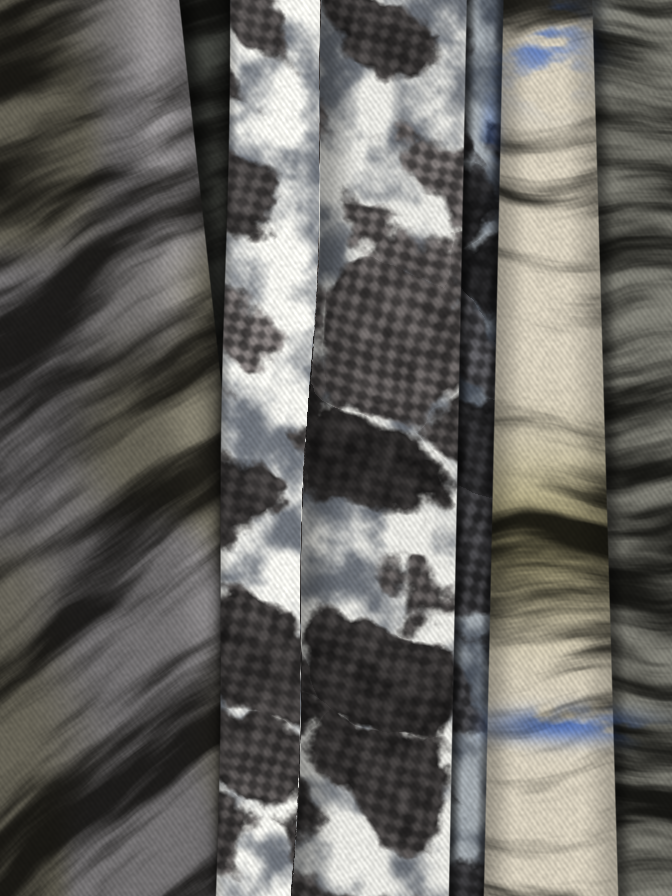
Give the GLSL for this texture, as a Shadertoy shader.

```glsl
// Draped printed cloth: brushed diagonal streaks, a snakeskin panel and striped folds.
// Streaks are stretched fbm, skin patches are warped Voronoi cells filled with small scales,
// and the panels are layered from left to right with shadows along their slanted seams.

float hash(vec2 p) {
    p = fract(p * vec2(123.34, 345.45));
    p += dot(p, p + 34.345);
    return fract(p.x * p.y);
}

float noise(vec2 p) {
    vec2 i = floor(p), f = fract(p);
    f = f * f * (3.0 - 2.0 * f);
    return mix(mix(hash(i), hash(i + vec2(1, 0)), f.x),
               mix(hash(i + vec2(0, 1)), hash(i + vec2(1, 1)), f.x), f.y);
}

float fbm(vec2 p) {
    float sum = 0.0, amp = 0.52;
    for (int i = 0; i < 4; i++) {
        sum += amp * noise(p);
        p = mat2(2.0, 0.1, -0.1, 2.0) * p + 17.3;
        amp *= 0.5;
    }
    return sum;
}

// x: distance to the cell border, y: random value of the cell
vec2 cells(vec2 p) {
    vec2 base = floor(p);
    float near = 9.0, second = 9.0, id = 0.0;
    for (int j = -1; j <= 1; j++)
    for (int i = -1; i <= 1; i++) {
        vec2 c = base + vec2(i, j);
        vec2 jitter = vec2(hash(c), hash(c + 41.7));
        float d = length(c + 0.15 + 0.7 * jitter - p);
        if (d < near) { second = near; near = d; id = hash(c + 9.1); }
        else second = min(second, d);
    }
    return vec2(second - near, id);
}

vec3 snakeskin(vec2 p) {
    vec2 warp = vec2(fbm(p * 9.0), fbm(p * 9.0 + 7.0)) - 0.5;
    vec2 q = p + 0.07 * warp;
    vec2 cell = cells(vec2(q.x, q.y + 0.4 * q.x) * vec2(6.2, 8.5));
    float ragged = fbm(p * 48.0) - 0.5;
    float gap = mix(-0.08, 0.42, smoothstep(0.25, 0.75, noise(p * 7.0 + 3.0)));
    float inside = smoothstep(gap - 0.08, gap + 0.09, cell.x + 0.4 * ragged);

    // staggered scales, fainter in the darkest patches
    vec2 s = mat2(0.97, 0.22, -0.22, 0.97) * (p + 0.02 * warp) * vec2(370.0, 410.0);
    float scale = smoothstep(-0.7, 0.9, 0.5 * (cos(s.x) - cos(s.y)) + 0.8 * ragged);
    float deep = exp(-pow((p.y - 0.25) / 0.16, 2.0));
    float pale = cell.y * (1.0 - 0.75 * deep);
    float tone = mix(0.13, 0.25, pale) + scale * mix(0.05, 0.23, pale) + 0.16 * ragged;
    vec3 hide = tone * vec3(1.04, 0.99, 0.98);

    float cloud = fbm(p * 22.0 + 5.0);
    vec3 ground = mix(vec3(0.40, 0.42, 0.45), vec3(0.90, 0.90, 0.88), smoothstep(0.25, 0.62, cloud));
    return mix(ground, hide, inside);
}

vec3 brushed(vec2 p) {
    float v = p.y - p.x * mix(0.95, 0.42, p.y) + 0.035 * fbm(p * 7.0);
    float broad = fbm(vec2(p.x * 5.0, v * 15.0));
    float fine = fbm(vec2(p.x * 10.0 + 4.0, v * 58.0));
    float t = smoothstep(0.33, 0.64, 0.7 * broad + 0.3 * fine);
    vec3 paint = mix(vec3(0.12, 0.115, 0.11), vec3(0.48, 0.47, 0.475), t);
    float olive = smoothstep(0.45, 0.65, noise(p * 6.0 + 2.0));
    return paint * mix(vec3(1), vec3(0.88, 0.87, 0.75), olive);
}

vec3 striped(vec2 p, float bias) {
    float v = p.y + 0.012 * sin(p.x * 22.0 + p.y * 9.0) + 0.03 * fbm(p * 6.0);
    float broad = fbm(vec2(p.x * 4.0, v * 15.0));
    float fine = fbm(vec2(p.x * 7.0, v * 52.0));
    float t = smoothstep(0.31, 0.63, 0.5 * broad + 0.5 * fine + bias);
    return mix(vec3(0.14, 0.135, 0.115), vec3(0.83, 0.80, 0.73), t);
}

float blob(vec2 p, vec2 centre, vec2 size) {
    vec2 d = (p - centre) / size;
    return exp(-dot(d, d));
}

void mainImage(out vec4 fragColor, in vec2 fragCoord) {
    vec2 p = fragCoord / iResolution.y;
    float aa = 1.0 / iResolution.y;

    // signed distances to the slanted seams
    float flap = p.x - 0.20 - 0.11 * (1.0 - p.y);
    float skin = p.x - mix(0.241, 0.256, p.y) - 0.002 * sin(p.y * 9.0);
    float fold = p.x - mix(0.325, 0.362, p.y) - 0.004 * sin(p.y * 11.0);
    float strip = p.x - mix(0.501, 0.521, p.y);
    float cream = p.x - mix(0.540, 0.562, p.y);
    float edge = p.x - mix(0.690, 0.661, p.y);

    // left drape and the shaded flap behind it
    vec3 color = brushed(p) * (0.92 + 0.3 * exp(-pow((flap + 0.035) / 0.03, 2.0)));
    vec3 behind = brushed(p + vec2(0.3, 0.17)) * vec3(0.62, 0.66, 0.70);
    behind *= 0.45 + 0.55 * smoothstep(0.0, 0.025, flap);
    color = mix(color, behind, smoothstep(-aa, aa, flap));
    color *= 1.0 - 0.6 * exp(-abs(skin) / 0.009);

    // snakeskin, shifted across its inner fold
    float right = smoothstep(-aa, aa, fold);
    vec3 hide = snakeskin(p + mix(vec2(0.0), vec2(0.13, 0.06), right));
    hide *= mix(1.06, 0.66 + 0.34 * smoothstep(0.0, 0.05, fold), right);
    hide *= 0.75 + 0.25 * smoothstep(0.0, 0.012, skin);
    color = mix(color, hide, smoothstep(-aa, aa, skin));

    // narrow strip in shadow
    vec3 narrow = snakeskin(p + vec2(0.57, 0.31)) * vec3(0.70, 0.73, 0.77);
    narrow *= 0.35 + 0.65 * smoothstep(0.0, 0.014, strip);
    narrow *= 0.5 + 0.5 * smoothstep(0.0, 0.012, -cream);
    color = mix(color, narrow, smoothstep(-aa, aa, strip));

    // pale striped fold with a dark olive zone, then the dim one beside it
    float olive = blob(p, vec2(0.6, 0.40), vec2(0.5, 0.10));
    vec3 pale = striped(p, 0.07 - 0.17 * olive) * mix(vec3(1), vec3(0.8, 0.79, 0.66), olive);
    pale *= 0.72 + 0.28 * smoothstep(0.0, 0.035, cream);
    pale *= 0.78 + 0.22 * smoothstep(0.0, 0.04, -edge);
    color = mix(color, pale, smoothstep(-aa, aa, cream));
    vec3 dim = striped(p + vec2(0.2, 0.36), -0.03) * vec3(0.60, 0.62, 0.63);
    dim *= 0.55 + 0.45 * smoothstep(0.0, 0.02, edge);
    color = mix(color, dim, smoothstep(-aa, aa, edge));

    // blue ink stains
    float ink = blob(p, vec2(0.605, 0.955), vec2(0.045, 0.05))
              + blob(p, vec2(0.54, 0.85), vec2(0.014, 0.04))
              + blob(p, vec2(0.63, 0.19), vec2(0.08, 0.018));
    ink *= smoothstep(0.36, 0.58, fbm(p * vec2(16.0, 34.0))) * smoothstep(-0.03, 0.0, cream);
    color = mix(color, vec3(0.22, 0.36, 0.66) * (0.6 + 0.6 * color.g), 0.8 * min(ink, 1.0));

    // twill weave
    float weave = sin((p.x + 0.7 * p.y) * 1050.0) * 0.5 + noise(p * 300.0) - 0.5;
    fragColor = vec4(color * (1.0 + 0.09 * weave), 1.0);
}
```
